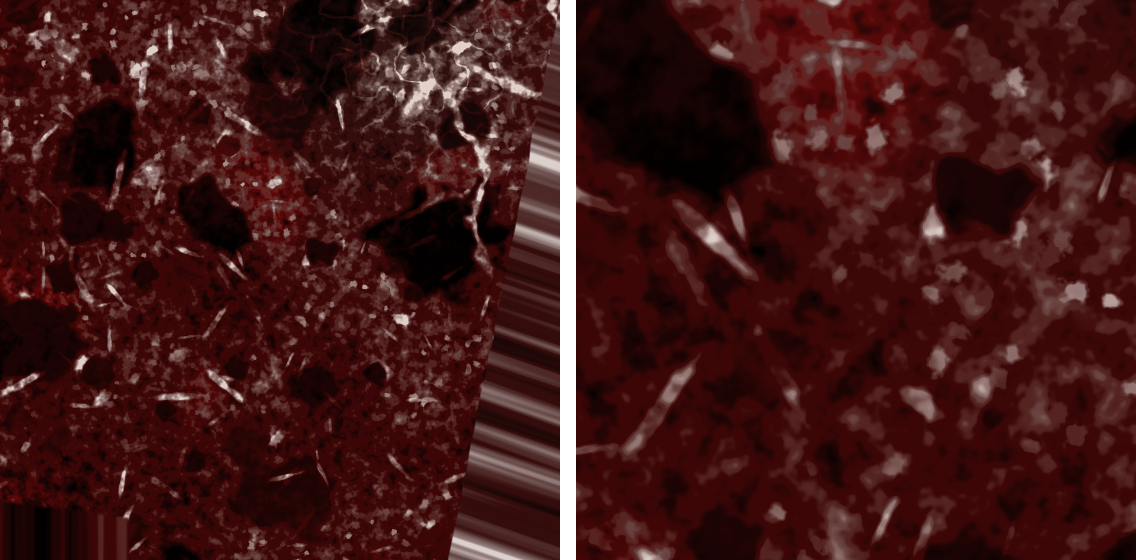
Left, the full canvas; right, a detail of the centre.
Give the GLSL for this texture, as a WebGL 1 fragment shader.

```glsl
precision highp float;
uniform vec2 u_resolution;

vec2 hash2(vec2 p) {
  vec3 q = fract(p.xyx * vec3(0.1031, 0.1030, 0.0973));
  q += dot(q, q.yzx + 33.33);
  return fract((q.xx + q.yz) * q.zy);
}

vec2 gradientAt(vec2 cell) {
  float angle = 6.2832 * hash2(cell + 71.0).x;
  return vec2(cos(angle), sin(angle));
}

float noise(vec2 p) {
  vec2 i = floor(p), f = fract(p);
  vec2 u = f * f * f * (f * (f * 6.0 - 15.0) + 10.0);
  vec2 e = vec2(1.0, 0.0);
  float low = mix(dot(gradientAt(i), f), dot(gradientAt(i + e), f - e), u.x);
  float high = mix(dot(gradientAt(i + e.yx), f - e.yx), dot(gradientAt(i + 1.0), f - 1.0), u.x);
  return mix(low, high, u.y);
}

float fbm(vec2 p) {
  float sum = 0.0, gain = 1.0;
  for (int i = 0; i < 3; i++) {
    sum += gain * noise(p);
    p = mat2(1.6, 1.2, -1.2, 1.6) * p + 17.3;
    gain *= 0.6;
  }
  return sum;
}

// Tone ramp from near black through blood red to pale pink
vec3 palette(float t) {
  vec3 c = mix(vec3(0.01, 0.0, 0.0), vec3(0.11, 0.015, 0.015), smoothstep(0.0, 0.16, t));
  c = mix(c, vec3(0.235, 0.025, 0.025), smoothstep(0.16, 0.38, t));
  c = mix(c, vec3(0.33, 0.14, 0.13), smoothstep(0.46, 0.58, t));
  c = mix(c, vec3(0.41, 0.26, 0.25), smoothstep(0.6, 0.7, t));
  c = mix(c, vec3(0.57, 0.45, 0.44), smoothstep(0.7, 0.82, t));
  return mix(c, vec3(0.87, 0.81, 0.79), smoothstep(0.82, 1.0, t));
}

// Scattered angular shards: x = coverage, y = random value of the shard
vec2 shards(vec2 p, float scale, float density, float stretch, float softness, float seed) {
  p = p * scale + seed;
  vec2 cell = floor(p), result = vec2(0.0);
  float wobble = 0.6 * noise(p * 2.3) + 0.4 * noise(p * 5.1);
  for (int y = -1; y <= 1; y++) {
    for (int x = -1; x <= 1; x++) {
      vec2 id = cell + vec2(float(x), float(y));
      vec2 place = hash2(id), trait = hash2(id + 43.0), kind = hash2(id + 87.0);
      float angle = 6.2832 * trait.x, c = cos(angle), s = sin(angle);
      vec2 q = mat2(c, -s, s, c) * (p - id - 0.15 - 0.7 * place);
      q.y *= stretch;
      float facet = max(abs(q.x) + 0.35 * abs(q.y), abs(q.y - 0.3 * q.x));
      float d = mix(length(q), facet, 0.6) / mix(0.22, 0.55, trait.y) - 1.0 + wobble;
      float cover = smoothstep(softness, -softness, d) * step(kind.x, density);
      if (cover > result.x) result = vec2(cover, kind.y);
    }
  }
  return result;
}

// Crack lines along the zero crossings of roughened noise
float veins(vec2 p, float scale, float width) {
  float n = noise(p * scale) + 0.12 * noise(p * scale * 4.0) + 0.05 * noise(p * scale * 9.0);
  float local = width * (0.6 + 1.2 * abs(noise(p * scale * 1.9 + 31.0)));
  return 1.0 - smoothstep(local * 0.2, local, abs(n));
}

vec3 stone(vec2 p, float inset) {
  float broad = fbm(p * 4.0 + 5.0);
  float fine = fbm(p * 42.0);
  float rubble = smoothstep(-0.25, 0.3, broad);
  vec2 corner = p - vec2(0.72, 0.92);
  float haze = exp(-16.0 * dot(corner, corner));
  float tone = 0.41 + 0.24 * broad + 0.36 * fine + 0.15 * haze;

  // Dark clasts in two sizes
  vec2 pebble = shards(p, 13.0, 0.28, 1.2, 0.2, 37.0);
  vec2 block = shards(p, 4.6, 0.36, 1.35, 0.16, 58.0);
  float dark = max(pebble.x, block.x);

  // Pale grains, chips and fragments fill the rubble between clasts
  vec2 grit = shards(p, 56.0, 0.36, 1.5, 0.45, 3.0);
  vec2 chips = shards(p, 27.0, 0.26, 1.9, 0.35, 19.0);
  vec2 fragment = shards(p, 13.0, 0.13, 2.3, 0.35, 91.0);
  tone = mix(tone, 0.48 + 0.47 * grit.y, grit.x * mix(0.2, 0.9, rubble));
  tone = mix(tone, 0.45 + 0.6 * chips.y + 0.2 * fine, chips.x * mix(0.25, 0.95, rubble));
  tone = mix(tone, 0.72 + 0.3 * fragment.y + 0.35 * fine, fragment.x * mix(0.3, 0.95, rubble));
  tone = mix(tone, 0.08 + 0.26 * pebble.y + 0.1 * fine, pebble.x * 0.9);
  tone = mix(tone, 0.25 * block.y + 0.12 * broad + 0.1 * fine, block.x * 0.97);

  // Pale splinters in two sizes and a web of veins near the cut edge
  vec2 sliver = shards(p, 11.0, 0.2, 7.0, 0.45, 74.0);
  vec2 splinter = shards(p, 19.0, 0.26, 6.0, 0.5, 127.0);
  tone = mix(tone, 0.68 + 0.32 * sliver.y + 0.4 * fine, sliver.x * 0.85);
  tone = mix(tone, 0.55 + 0.4 * splinter.y + 0.3 * fine, splinter.x * (0.8 - 0.5 * dark));
  float band = smoothstep(0.26, 0.1, inset) * smoothstep(0.42, 0.62, p.y);
  float vein = veins(p + 2.3, 6.0, 0.1) * band;
  tone = mix(tone, 0.95 + 0.4 * fine, 0.9 * vein);
  tone += 0.25 * haze * veins(p, 17.0, 0.1);

  // Scarlet and grey colour casts
  vec3 color = palette(clamp(tone, 0.0, 1.0));
  float scarlet = smoothstep(0.15, 0.5, noise(p * 5.0 + 41.0)) * smoothstep(0.3, 0.45, tone);
  color += vec3(0.12, 0.0, 0.0) * scarlet * (1.0 - smoothstep(0.5, 0.7, tone));
  float grey = dot(color, vec3(0.4, 0.35, 0.25));
  return mix(color, vec3(grey) * vec3(1.12, 1.0, 0.93), 0.45 * haze);
}

// Smeared lines running along one axis
float smear(float across, float along) {
  return 0.7 * noise(vec2(across * 11.0, along)) + 0.55 * noise(vec2(across * 31.0, along + 9.4))
    + 0.35 * noise(vec2(across * 75.0, along + 23.7));
}

void main() {
  vec2 p = gl_FragCoord.xy / u_resolution;
  float inset = 0.8 + 0.2 * p.y - p.x + 0.004 * noise(vec2(p.y * 20.0, 3.5));
  vec3 color = stone(p, inset);

  // Vertical smears in the lower left corner
  float floorLine = 0.105 - 0.13 * p.x;
  float corner = smoothstep(0.004, -0.004, p.y - floorLine) * smoothstep(0.234, 0.226, p.x);
  color = mix(color, palette(clamp(0.3 + 0.6 * smear(p.x, 0.4 + 0.3 * p.y), 0.0, 1.0)), corner);

  // Slanted smears beyond the cut edge
  float lines = smear(p.y + 0.34 * p.x, 0.4 + 0.5 * p.x);
  vec3 smeared = palette(clamp(0.58 + 0.95 * lines, 0.08, 1.0));
  smeared = mix(smeared, vec3(dot(smeared, vec3(0.4, 0.4, 0.2))), 0.25);
  color = mix(smeared, color, smoothstep(-0.002, 0.002, inset));

  gl_FragColor = vec4(color, 1.0);
}
```
